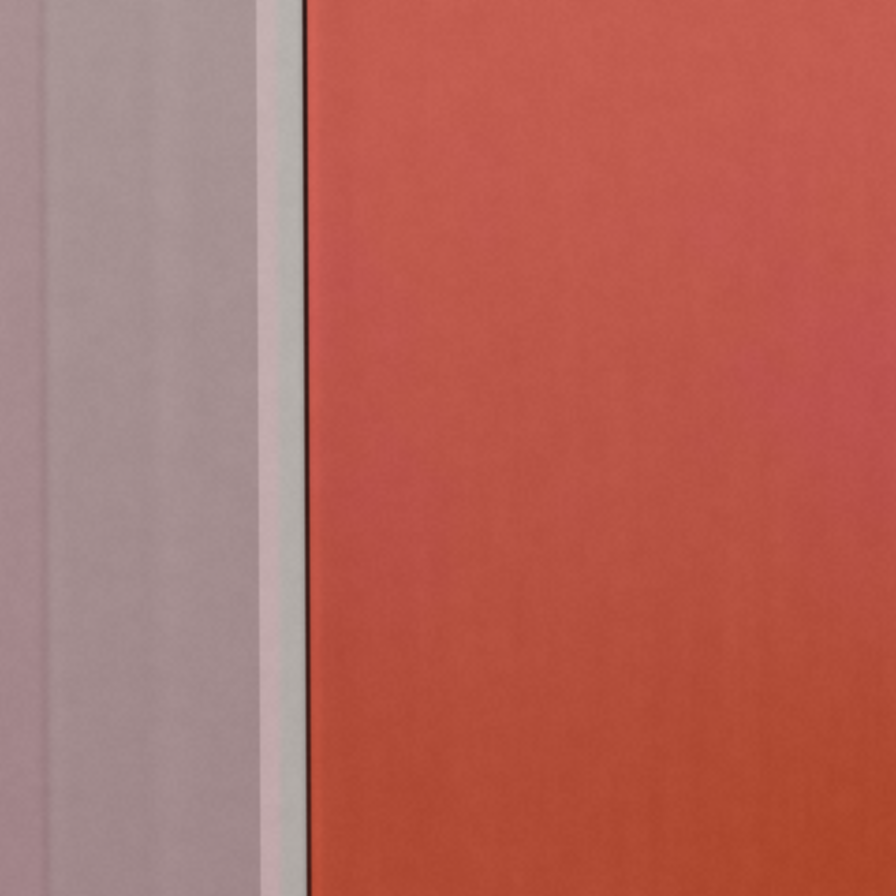
This texture is drawn by a WebGL 2 fragment shader. Its source:

```glsl
#version 300 es
precision highp float;
// A mauve grooved panel, a pale two-tone trim and a dark seam beside a red wall.
// Slightly leaning vertical edges are blended with smoothsteps over vertical
// gradients; value noise adds mottling, faint streaks and fine grain.

#define TRIM_LEFT 0.2905
#define TRIM_FOLD 0.3130
#define SEAM_LEFT 0.3420
#define SEAM_RIGHT 0.3472
#define LEAN 0.0050
#define EDGE_SOFT 0.0022
#define GROOVE_X 0.0540
#define GRAIN 0.016
#define MOTTLE 0.020
#define STREAK 0.014

uniform vec2 u_resolution;
out vec4 fragColor;

float hash(vec2 p) {
  vec3 q = fract(vec3(p.xyx) * 0.1031);
  q += dot(q, q.yzx + 33.33);
  return fract((q.x + q.y) * q.z);
}

float noise(vec2 p) {
  vec2 i = floor(p), f = fract(p);
  f = f * f * (3.0 - 2.0 * f);
  return mix(mix(hash(i), hash(i + vec2(1, 0)), f.x),
             mix(hash(i + vec2(0, 1)), hash(i + vec2(1, 1)), f.x), f.y);
}

float fbm(vec2 p) {
  float sum = 0.0, amp = 0.5;
  for (int i = 0; i < 4; i++) {
    sum += amp * (noise(p) - 0.5);
    p = p * 2.03 + 17.3;
    amp *= 0.5;
  }
  return sum;
}

float edge(float x, float at, float soft) {
  return smoothstep(at - soft, at + soft, x);
}

float bump(float x, float at, float width) {
  float d = (x - at) / width;
  return exp(-d * d);
}

vec3 panelColor(vec2 p) {
  vec3 col = mix(vec3(0.625, 0.530, 0.540), vec3(0.655, 0.580, 0.580), p.y);
  // Pinker fold on the far left, closed by a shallow groove
  float fold = 1.0 - edge(p.x, GROOVE_X, 0.008);
  col += fold * vec3(0.006, -0.016, -0.008);
  col -= 0.030 * bump(p.x, GROOVE_X - 0.003, 0.006);
  col += 0.010 * bump(p.x, GROOVE_X + 0.012, 0.010);
  // Wide soft ripples
  col += 0.010 * bump(p.x, 0.190, 0.020) - 0.008 * bump(p.x, 0.165, 0.012);
  return col + 0.010 * fbm(vec2(p.x * 40.0, p.y * 1.5));
}

vec3 trimColor(vec2 p) {
  vec3 pinkFace = mix(vec3(0.755, 0.655, 0.665), vec3(0.765, 0.690, 0.690), p.y);
  vec3 greyFace = mix(vec3(0.690, 0.665, 0.650), vec3(0.715, 0.695, 0.680), p.y);
  vec3 col = mix(pinkFace, greyFace, edge(p.x, TRIM_FOLD, 0.007));
  return col - 0.07 * edge(p.x, SEAM_LEFT - 0.003, 0.005);
}

vec3 wallColor(vec2 p) {
  vec3 low = vec3(0.690, 0.290, 0.205);
  vec3 mid = vec3(0.725, 0.330, 0.275);
  vec3 high = vec3(0.765, 0.365, 0.315);
  vec3 col = mix(mix(low, mid, smoothstep(0.0, 0.55, p.y)), high, smoothstep(0.4, 1.0, p.y));
  // Warmer, darker lower right corner
  col -= vec3(0.012, 0.012, 0.035) * smoothstep(0.55, 1.0, p.x) * (1.0 - smoothstep(0.0, 0.5, p.y));
  // Rosy patches through the middle
  float rosy = smoothstep(-0.05, 0.25, fbm(p * 5.0 + 3.0)) * bump(p.y, 0.58, 0.25);
  col += rosy * vec3(0.004, -0.012, 0.030);
  // Streaks grow stronger towards the bottom
  col += STREAK * fbm(vec2(p.x * 55.0, p.y * 3.0)) * mix(1.8, 0.6, p.y);
  // Lit rim beside the seam, then a faint shadow band
  col += vec3(0.045, 0.018, 0.016) * bump(p.x, SEAM_RIGHT + 0.007, 0.006);
  col -= 0.010 * bump(p.x, 0.385, 0.018);
  return col;
}

void main() {
  vec2 uv = gl_FragCoord.xy / u_resolution;
  vec2 p = vec2(uv.x + LEAN * (uv.y - 0.1), uv.y);
  float soft = max(EDGE_SOFT, 0.75 / u_resolution.x);

  // Layers from left to right
  vec3 seam = mix(vec3(0.26, 0.10, 0.08), vec3(0.18, 0.09, 0.08), uv.y);
  vec3 col = mix(panelColor(p), trimColor(p), edge(p.x, TRIM_LEFT, soft));
  col = mix(col, seam, edge(p.x, SEAM_LEFT, soft));
  col = mix(col, wallColor(p), edge(p.x, SEAM_RIGHT, soft));

  // Surface texture in canvas units
  col += MOTTLE * fbm(uv * 45.0);
  col += GRAIN * (noise(uv * 240.0) - 0.5);
  fragColor = vec4(clamp(col, 0.0, 1.0), 1.0);
}
```
